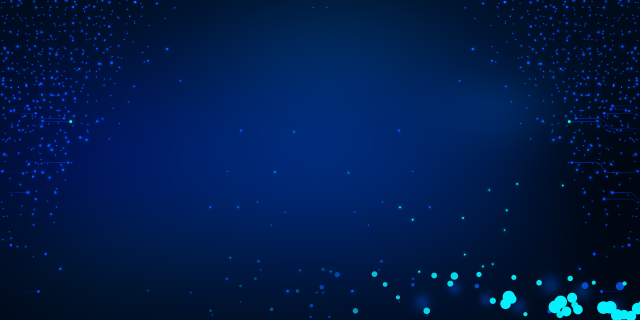
This background is drawn by a Shadertoy shader. Its source:

```glsl
// Deep blue technology backdrop: layered soft glows form the field, mirrored
// circuit traces and dust line both sides, and cyan bokeh gathers lower right.
// Everything lives in a space two units wide and one unit high.

const vec3 NIGHT = vec3(0.0, 0.038, 0.09);
const vec3 CORE_BLUE = vec3(0.0, 0.12, 0.37);
const vec3 TEAL_HAZE = vec3(0.0, 0.055, 0.075);
const vec3 INDIGO_HAZE = vec3(0.0, 0.0, 0.12);
const vec3 SIDE_HAZE = vec3(0.0, 0.06, 0.12);
const vec3 DUST_BLUE = vec3(0.04, 0.28, 0.95);
const vec3 TRACE_BLUE = vec3(0.02, 0.20, 0.80);
const vec3 CYAN = vec3(0.02, 0.94, 0.99);
const vec3 DIM_TEAL = vec3(0.0, 0.42, 0.66);
const vec3 ROYAL = vec3(0.01, 0.31, 0.84);
const float TRACE_WIDTH = 0.0012;
const int BOKEH_COUNT = 36;
const int SPARK_COUNT = 18;

// Each trace: tip x, tip y, x of the bend, drop after the bend
const int TRACE_COUNT = 11;
const vec4 TRACES[TRACE_COUNT] = vec4[TRACE_COUNT](
    vec4(0.221, 0.620, 0.130, 0.029), vec4(0.200, 0.630, 0.122, 0.031),
    vec4(0.086, 0.669, 0.020, 0.010), vec4(0.091, 0.659, 0.022, 0.020),
    vec4(0.112, 0.646, 0.016, 0.022), vec4(0.213, 0.492, 0.133, 0.031),
    vec4(0.086, 0.398, 0.026, 0.024), vec4(0.112, 0.378, 0.021, 0.020),
    vec4(0.143, 0.206, 0.060, 0.030), vec4(0.120, 0.089, 0.047, 0.034),
    vec4(0.034, 0.234, 0.010, 0.010));

float hash(float n) { return fract(sin(n * 127.1) * 43758.545); }
float hash2(vec2 c) { return fract(sin(dot(c, vec2(127.1, 311.7))) * 43758.545); }

float glow(vec2 p, vec2 center, vec2 size) {
    vec2 q = (p - center) / size;
    return exp(-dot(q, q));
}

// Antialiased coverage of a shape of half width r at distance d
float cover(float d, float r, float px) { return clamp((r - d) / px + 0.5, 0.0, 1.0); }

float segment(vec2 p, vec2 a, vec2 b) {
    vec2 ab = b - a;
    return length(p - a - ab * clamp(dot(p - a, ab) / dot(ab, ab), 0.0, 1.0));
}

vec3 backdrop(vec2 p) {
    vec3 c = NIGHT + CORE_BLUE * glow(p, vec2(1.0, 0.52), vec2(0.72, 0.42));
    c += TEAL_HAZE * glow(p, vec2(1.05, 0.87), vec2(0.40, 0.22));
    c += INDIGO_HAZE * glow(p, vec2(0.25, 0.52), vec2(0.40, 0.28));
    c += SIDE_HAZE * glow(p, vec2(1.58, 0.66), vec2(0.20, 0.11));
    c += 0.5 * TEAL_HAZE * glow(p, vec2(0.35, 0.20), vec2(0.35, 0.20));
    return c * (1.0 - 0.55 * glow(p, vec2(1.92, 0.42), vec2(0.24, 0.40)));
}

// Fine dots on jittered grids, thinning away from the upper corner
vec3 dust(vec2 m, float px) {
    float reach = mix(0.20, 0.60, smoothstep(0.25, 1.0, m.y));
    float density = (1.0 - smoothstep(0.35 * reach, reach, m.x)) * smoothstep(0.12, 0.75, m.y);
    vec3 light = vec3(0.0);
    for (int i = 0; i < 3; i++) {
        float cell = 0.048 - 0.012 * float(i);
        vec2 id = floor(m / cell) + 37.0 * float(i);
        vec2 jitter = 0.2 + 0.6 * vec2(hash2(id), hash2(id + 5.3));
        float d = length(fract(m / cell) - jitter) * cell;
        float r = mix(0.0013, 0.0038, pow(hash2(id + 9.1), 3.0));
        float shown = step(hash2(id + 2.7), 0.75 * density);
        light += shown * DUST_BLUE * (0.75 * cover(d, r, px) + 0.16 * exp(-d * d / (6.0 * r * r)));
    }
    return light;
}

vec3 circuits(vec2 m, float px) {
    vec3 light = vec3(0.0);
    for (int i = 0; i < TRACE_COUNT; i++) {
        vec4 t = TRACES[i];
        vec2 bend = vec2(t.z, t.y);
        vec2 foot = bend - t.w;
        float d = min(segment(m, t.xy, bend), segment(m, bend, foot));
        d = min(d, segment(m, foot, vec2(-0.1, foot.y)));
        float fade = mix(0.35, 0.9, clamp(m.x / t.x, 0.0, 1.0)) * (t.y < 0.3 ? 0.5 : 1.0);
        vec3 tipColor = i == 0 ? 0.8 * CYAN : TRACE_BLUE;
        float tip = length(m - t.xy);
        light = max(light, TRACE_BLUE * fade * cover(d, TRACE_WIDTH, px));
        light = max(light, tipColor * (cover(tip, 0.0045, px) + 0.3 * exp(-tip * tip / 0.0001)));
    }
    return light;
}

vec3 bokeh(vec3 c, vec2 p, float px) {
    // Blurred lights behind the crisp discs
    for (int i = 0; i < 7; i++) {
        float n = float(i);
        vec2 at = vec2(1.32 + 0.1 * n, 0.03 + 0.14 * hash(n + 3.0));
        c += 0.3 * ROYAL * glow(p, at, vec2(0.018 + 0.018 * hash(n + 8.0)));
    }
    // Drifting discs grow and brighten to the right
    for (int i = 0; i < BOKEH_COUNT; i++) {
        float n = float(i);
        float x = mix(0.40, 2.0, pow((n + hash(n + 1.0)) / float(BOKEH_COUNT), 0.65));
        vec2 at = vec2(x, 0.01 + 0.14 * hash(n + 51.0));
        float grow = smoothstep(0.4, 1.7, x);
        float r = mix(0.003, 0.013, grow * (0.3 + 0.7 * hash(n + 91.0)));
        vec3 tint = hash(n + 23.0) < 0.3 ? ROYAL : mix(DIM_TEAL, CYAN, smoothstep(1.0, 1.2, x));
        c = mix(c, tint, mix(0.6, 0.95, grow) * cover(length(p - at), r, px));
    }
    // Three dense clusters stepping toward the corner
    for (int k = 0; k < 3; k++) {
        float f = float(k);
        for (int j = 0; j < 3 + 2 * k; j++) {
            float n = float(j) + 11.0 * f;
            float along = (float(j) + 0.5) / (3.0 + 2.0 * f) - 0.5;
            vec2 offset = vec2(along * (0.03 + 0.06 * f), (hash(n + 6.0) - 0.5) * 0.045);
            vec2 at = vec2(1.59 + 0.18 * f, 0.069 - 0.02 * f) + offset;
            c = mix(c, CYAN, cover(length(p - at), 0.014 + 0.008 * hash(n + 17.0), px));
        }
    }
    return c;
}

// Small rising sparks, plus two glints near the middle
vec3 sparks(vec2 p, float px) {
    vec3 light = vec3(0.0);
    for (int i = 0; i < SPARK_COUNT + 2; i++) {
        float n = float(i);
        vec2 at = vec2(0.55 + 1.4 * hash(n + 31.0), 0.15 + 0.35 * pow(hash(n + 71.0), 2.0));
        if (i >= SPARK_COUNT) at = mix(vec2(0.919, 0.588), vec2(1.089, 0.460), n - float(SPARK_COUNT));
        float d = length(p - at);
        float r = 0.0015 + 0.0015 * hash(n + 13.0);
        vec3 tint = mix(DIM_TEAL, CYAN, smoothstep(1.0, 1.3, at.x));
        light += tint * (0.7 * cover(d, r, px) + 0.25 * exp(-d * d / 0.00003));
    }
    return light;
}

void mainImage(out vec4 fragColor, in vec2 fragCoord) {
    vec2 p = fragCoord / iResolution.xy * vec2(2.0, 1.0);
    vec2 mirrored = vec2(min(p.x, 2.0 - p.x), p.y);
    float px = 1.0 / iResolution.y;
    vec3 color = backdrop(p) + dust(mirrored, px);
    color = max(color, circuits(mirrored, px)) + sparks(p, px);
    fragColor = vec4(clamp(bokeh(color, p, px), 0.0, 1.0), 1.0);
}
```
